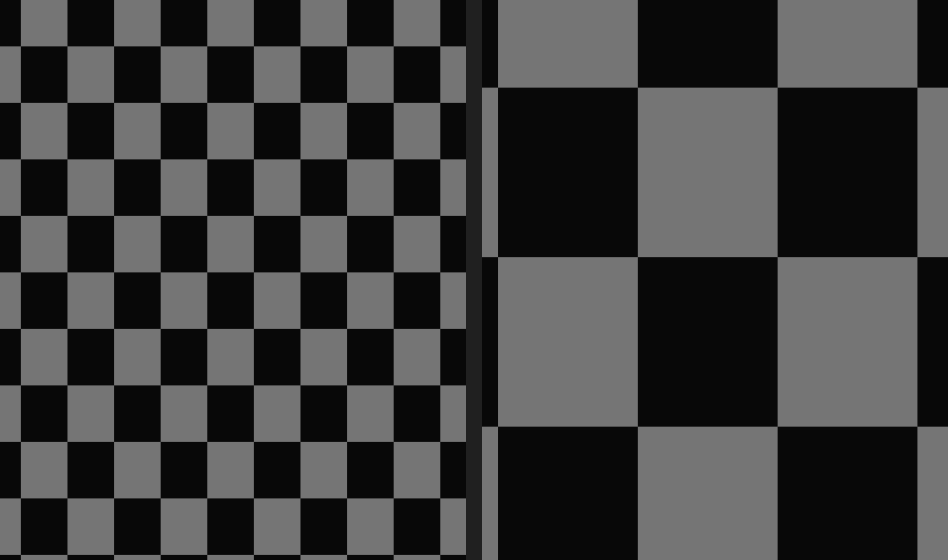
Left: the whole. Right: its middle third, enlarged.
Reproduce this pattern procedurally as a WebGL 1 fragment shader.

```glsl
precision highp float;
// Checkerboard of dark and mid-grey cells, slightly taller than wide.
// Each axis is a smoothed square wave of +1 and -1; their product
// gives the alternating cells, with edges softened over one pixel.

uniform vec2 u_resolution;

const vec2 CELL_SIZE = vec2(0.1, 0.1009);       // fraction of canvas
const vec2 FIRST_EDGE = vec2(0.0448, 0.0091);   // offset from lower left
const float EDGE_PIXELS = 1.0;                  // width of the soft edge
const vec3 DARK_COLOR = vec3(0.03);
const vec3 GREY_COLOR = vec3(0.46);

// Square waves along both axes, ramping linearly through each cell edge.
vec2 softSquareWave(vec2 cells, vec2 edgeWidth) {
  vec2 side = 1.0 - 2.0 * mod(floor(cells), 2.0);
  vec2 edgeDistance = abs(fract(cells + 0.5) - 0.5);
  return side * clamp(2.0 * edgeDistance / edgeWidth, 0.0, 1.0);
}

void main() {
  vec2 uv = gl_FragCoord.xy / u_resolution;
  vec2 cells = (uv - FIRST_EDGE) / CELL_SIZE;
  vec2 edgeWidth = EDGE_PIXELS / (u_resolution * CELL_SIZE);

  // Equal signs make a dark cell, opposite signs a grey one.
  vec2 wave = softSquareWave(cells, edgeWidth);
  float darkness = 0.5 + 0.5 * wave.x * wave.y;

  gl_FragColor = vec4(mix(GREY_COLOR, DARK_COLOR, darkness), 1.0);
}
```
